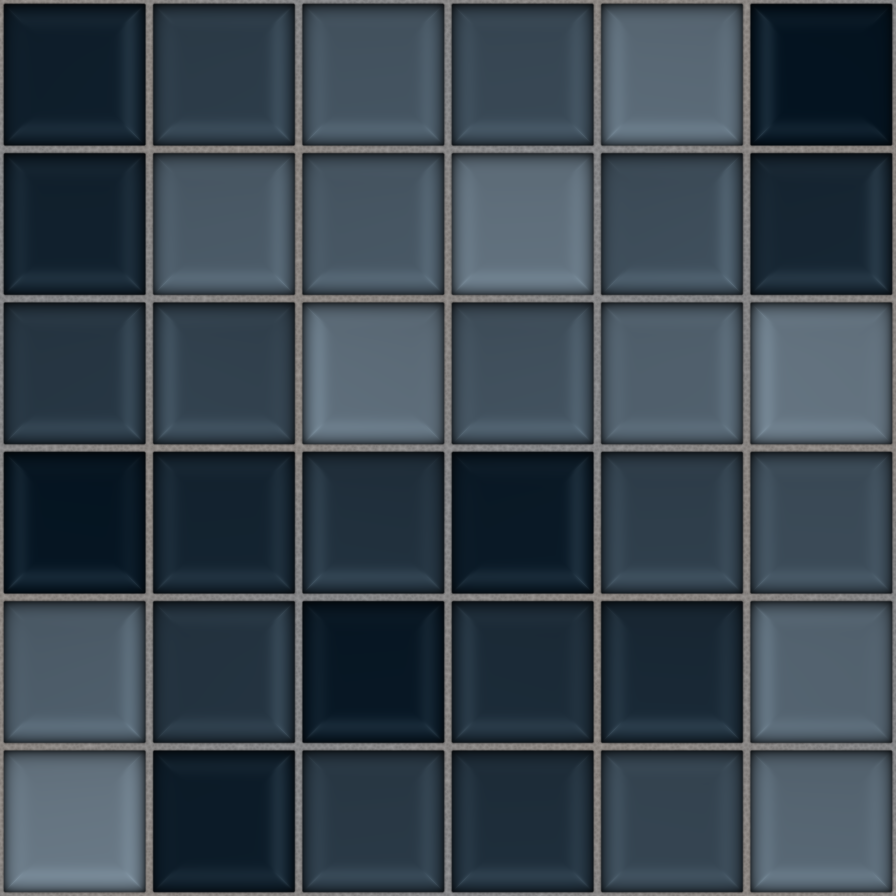
A three.js fragment shader for this pattern:

```glsl
// Glazed ceramic tiles in slate blues, set in pale grey grout on a square grid.
// Each tile is a rounded box with a mitred pillow bevel: dark rim, soft glow and
// corner glints. A power permutation spreads the glaze tones evenly over the grid.

varying vec2 vUv;

const float TILES = 6.0;            // repeats across and down
const float TILE_HALF = 0.475;      // half a tile, in cells
const float CORNER = 0.012;         // corner radius, in cells
const float SOFT_EDGE = 0.007;      // half width of the edge blend, in cells
const vec3 GLAZE_DARK = vec3(0.015, 0.075, 0.125);
const vec3 GLAZE_LIGHT = vec3(0.400, 0.460, 0.510);
const float TONE_CURVE = 1.15;      // above 1 favours the darker glazes
const vec3 GLOW = vec3(0.075, 0.085, 0.090);
const float GLOW_DEPTH = 0.23;      // bevel positions, in half tiles
const float GLOW_WIDTH = 0.13;
const float RIM_WIDTH = 0.060;
const float RIM_DARK = 0.62;
const float TOP_SHADE = 0.24;
const float GLINT_WIDTH = 0.028;
const float GLINT = 1.35;
const vec3 GROUT = vec3(0.545, 0.535, 0.530);
const float GRAIN_SCALE = 210.0;
const float GRAIN = 0.10;

vec2 hash2(vec2 p) {
  vec2 q = vec2(dot(p, vec2(127.1, 311.7)), dot(p, vec2(269.5, 183.3)));
  return fract(sin(q) * 43758.55);
}

float mod37(float n) {
  return floor(mod(n + 0.5, 37.0));
}

// Fifth powers modulo 37 visit every rank from 1 to 36 exactly once.
float tileTone(vec2 id) {
  float n = 36.0 - (id.x + TILES * id.y);
  float square = mod37(n * n);
  float rank = mod37(mod37(square * square) * n);
  return pow((rank - 1.0) / 35.0, TONE_CURVE);
}

float roundBox(vec2 p, float halfSize, float radius) {
  vec2 q = abs(p) - halfSize + radius;
  return length(max(q, 0.0)) + min(max(q.x, q.y), 0.0) - radius;
}

// Distance to the nearest scattered point.
float cellular(vec2 p) {
  vec2 cell = floor(p);
  float nearest = 2.0;
  for (int y = -1; y <= 1; y++) {
    for (int x = -1; x <= 1; x++) {
      vec2 c = cell + vec2(float(x), float(y));
      nearest = min(nearest, length(c + hash2(c) - p));
    }
  }
  return nearest;
}

vec3 groutColor(vec2 uv, float gap) {
  float grain = (cellular(uv * GRAIN_SCALE) - 0.5) * GRAIN;
  float drift = 0.012 * sin(uv.x * 9.0 + 2.0 * sin(uv.y * 7.0));
  float contact = mix(0.86, 1.0, smoothstep(0.0, 0.016, gap));
  return (GROUT + grain + drift * vec3(1.0, 0.0, -1.0)) * contact;
}

vec3 glazeColor(vec2 id, vec2 p) {
  vec3 base = mix(GLAZE_DARK, GLAZE_LIGHT, tileTone(id));
  vec2 tilt = hash2(id + 17.0) - 0.5;
  vec2 depth = max(1.0 - abs(p), 0.0);
  float inner = min(depth.x, depth.y);

  // Light on the four bevel faces, joined along the mitres.
  float sideLight = 0.5 + tilt.x * sign(p.x);
  float endLight = 0.48 + (0.3 * tilt.y - 0.24) * sign(p.y);
  float mitre = smoothstep(-0.06, 0.06, depth.x - depth.y);
  float faceLight = mix(sideLight, endLight, mitre);
  float offset = (inner - GLOW_DEPTH) / GLOW_WIDTH;
  float glow = faceLight * exp(-offset * offset);

  // Thin glints run inwards from the corners.
  float streak = exp(-abs(depth.x - depth.y) / GLINT_WIDTH);
  streak *= smoothstep(0.02, 0.12, inner) * (1.0 - smoothstep(0.14, 0.34, inner));
  float glint = GLINT * streak * (0.35 * sideLight + 0.65 * endLight + 0.1);

  // The rim falls away into shadow, with a longer shade under the top edge.
  vec2 rim = 1.0 - RIM_DARK * exp(-depth / RIM_WIDTH);
  float topShade = 1.0 - TOP_SHADE * exp(-max(1.0 - p.y, 0.0) / 0.16);
  float sheen = 1.0 + 0.035 * dot(p, tilt) - 0.025 * p.y;
  return (base * sheen + GLOW * (glow + glint)) * rim.x * rim.y * topShade;
}

void main() {
  vec2 grid = vUv * TILES;
  vec2 id = min(floor(grid), TILES - 1.0);
  vec2 local = grid - id - 0.5;
  float edge = roundBox(local, TILE_HALF, CORNER);
  float tileMask = 1.0 - smoothstep(-SOFT_EDGE, SOFT_EDGE, edge);
  vec3 color = mix(groutColor(vUv, edge), glazeColor(id, local / TILE_HALF), tileMask);
  gl_FragColor = vec4(color, 1.0);
}
```
